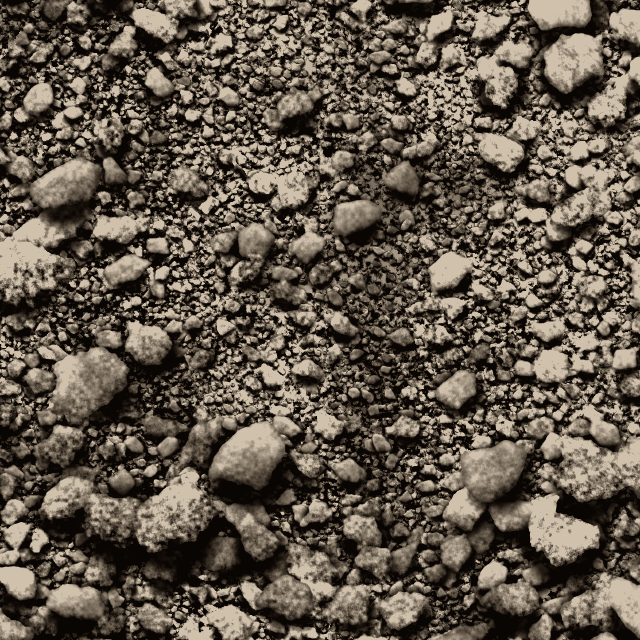
Give the GLSL for this texture, as a WebGL 1 fragment shader.

```glsl
precision highp float;
// Dry stony soil: speckled grit under six layers of rough, faceted stones,
// painted from fine to coarse. Each stone is a warped polygon lit from above
// that casts a dark shadow downward; coarse stones gather near the rim.
uniform vec2 u_resolution;

const vec3 SHADOW_COLOR = vec3(0.035, 0.018, 0.008);
const vec3 STONE_COLOR = vec3(0.79, 0.735, 0.655);
const vec3 WARMTH = vec3(1.0, 1.04, 1.1);  // tone exponents per channel
const vec2 LIGHT_DIR = vec2(-0.28, 0.96);
const vec2 FINE_CENTRE = vec2(0.45, 0.54);
const float FINEST_FREQ = 92.0;    // cells across the canvas, finest layer
const float LAYER_RATIO = 1.62;    // growth of stone size per layer
const float FINE_COVER = 0.80;
const float COARSE_COVER = 0.40;
const float GRAIN_FREQ = 165.0;
const float SHADOW_DEPTH = 0.86;
const float BROAD_SHADE = 1.3;     // strength of wide light and dark areas
const float BLACK_POINT = 0.08;
const float CONTRAST = 1.28;

float hash(vec2 p) {
  return fract(sin(dot(p, vec2(127.1, 311.7))) * 43758.5453);
}

vec2 hash2(vec2 p) {
  return vec2(hash(p), hash(p + 19.37));
}

float noise(vec2 p) {
  vec2 i = floor(p), f = fract(p);
  f = f * f * (3.0 - 2.0 * f);
  return mix(mix(hash(i), hash(i + vec2(1.0, 0.0)), f.x),
             mix(hash(i + vec2(0.0, 1.0)), hash(i + 1.0), f.x), f.y);
}

float fbm(vec2 p) {
  float sum = 0.0, amp = 0.53;
  for (int i = 0; i < 4; i++) {
    sum += amp * noise(p);
    p = mat2(1.6, 1.2, -1.2, 1.6) * p + 7.3;
    amp *= 0.5;
  }
  return sum;
}

// Convex polygon: xy = outward facet normal, z = distance (1 at the rim)
vec3 facets(vec2 q, vec2 id) {
  vec2 normal = vec2(0.0);
  float sum = 0.0;
  for (int k = 0; k < 6; k++) {
    vec2 r = hash2(id + float(k) * 3.71);
    float angle = (float(k) + 0.8 * r.x) * 1.0472;
    vec2 dir = vec2(cos(angle), sin(angle));
    float w = pow(max(dot(q, dir) / mix(0.68, 1.12, r.y), 0.0), 10.0);
    normal += w * dir;
    sum += w;
  }
  return vec3(normal / max(sum, 1e-6), pow(sum, 0.1));
}

// Share of coarse stones: low in the middle, high at the rim and the bottom
float coarseness(vec2 p) {
  float rim = smoothstep(0.2, 0.6, length(p - FINE_CENTRE));
  return 0.22 + 0.9 * rim + 0.5 * smoothstep(0.42, 0.1, p.y);
}

float paintStones(float tone, vec2 p, float freq, float cover, float bias,
                  float seed, float grain) {
  vec2 g = p * freq, cell = floor(g);
  float pixel = freq / min(u_resolution.x, u_resolution.y);
  float lump = fbm(g * 3.2 + seed) - 0.5;
  for (int j = 0; j < 3; j++) {
    for (int i = 0; i < 3; i++) {
      vec2 id = cell + vec2(float(i) - 1.0, 1.0 - float(j));
      vec2 key = id + seed;
      vec2 centre = id + mix(vec2(0.15), vec2(0.85), hash2(key));
      float chance = cover * mix(1.0, coarseness(centre / freq), bias);
      vec2 offset = g - centre;
      if (hash(key + 7.3) > chance || dot(offset, offset) > 1.3) continue;

      vec2 form = hash2(key + 31.7), look = hash2(key + 57.1);
      float radius = mix(0.27, 0.56, form.x * form.x);
      float angle = (form.y - 0.5) * 1.8;
      mat2 turn = mat2(cos(angle), sin(angle), -sin(angle), cos(angle));
      vec2 q = turn * offset / radius * vec2(0.85, 1.2);
      vec3 f = facets(q, key);
      float rough = look.y;
      float d = f.z + lump * mix(0.45, 1.25, rough);

      // Contact shadow, shifted downward
      float reach = length(offset / radius + vec2(-0.06, 0.3));
      tone *= 1.0 - SHADOW_DEPTH * smoothstep(1.4, 0.75, reach);

      // Lit face with grain, pits and a thin dark rim
      float slope = clamp(f.z, 0.0, 1.0);
      float light = 0.8 + 0.5 * dot(f.xy, turn * LIGHT_DIR) * slope * slope;
      float face = (mix(0.58, 1.1, look.x) + 0.1 * bias) * light;
      face += grain * mix(0.5, 1.7, rough) - lump * mix(0.2, 0.8, rough);
      face *= 1.0 - 0.35 * smoothstep(0.75, 1.0, d);
      float edge = 1.2 * pixel / radius;
      tone = mix(tone, max(face, 0.0), smoothstep(1.0 + edge, 1.0 - edge, d));
    }
  }
  return tone;
}

void main() {
  vec2 p = gl_FragCoord.xy / min(u_resolution.x, u_resolution.y);
  float grain = fbm(p * GRAIN_FREQ) - 0.5;
  float patches = fbm(p * 5.0 + 3.1) - 0.5;

  // Sandy ground, thinning the small stones where it lies open
  float tone = clamp(0.36 + 2.8 * grain + 1.0 * patches, 0.0, 0.9);
  float open = smoothstep(-0.02, 0.2, patches);
  float freq = FINEST_FREQ;
  for (int k = 0; k < 6; k++) {
    float size = float(k) / 5.0;
    float cover = mix(FINE_COVER, COARSE_COVER, size);
    cover *= 1.0 - 0.5 * open * (1.0 - size);
    tone = paintStones(tone, p, freq, cover, size, 11.3 * float(k + 1), grain);
    freq /= LAYER_RATIO;
  }

  // Wide light and dark areas, then the colour ramp
  tone *= 1.0 + BROAD_SHADE * (fbm(p * 7.0 + 41.0) - 0.5);
  tone = clamp((tone - BLACK_POINT) * CONTRAST, 0.0, 1.03);
  vec3 ramp = pow(vec3(tone), WARMTH);
  gl_FragColor = vec4(mix(SHADOW_COLOR, STONE_COLOR, ramp), 1.0);
}
```
